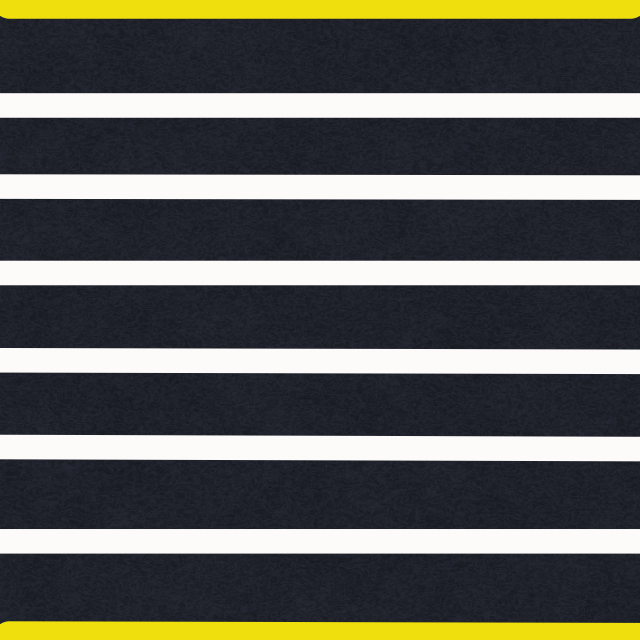
This pattern is drawn by a WebGL 1 fragment shader. Its source:

```glsl
precision highp float;
uniform vec2 u_resolution;

float hash(vec2 p) {
  vec3 q = fract(vec3(p.xyx) * 0.1031);
  q += dot(q, q.yzx + 33.33);
  return fract((q.x + q.y) * q.z);
}

float noise(vec2 p) {
  vec2 cell = floor(p), f = fract(p);
  f = f * f * (3.0 - 2.0 * f);
  return mix(mix(hash(cell), hash(cell + vec2(1.0, 0.0)), f.x),
             mix(hash(cell + vec2(0.0, 1.0)), hash(cell + vec2(1.0, 1.0)), f.x), f.y);
}

float roundedBox(vec2 p, vec2 halfSize, float radius) {
  vec2 q = abs(p) - halfSize + radius;
  return length(max(q, 0.0)) + min(max(q.x, q.y), 0.0) - radius;
}

float coverage(float dist, float pixel) {
  return clamp(0.5 - dist / pixel, 0.0, 1.0);
}

// Dark leather: fine flat creases over soft, cloudy blotches
vec3 leather(vec2 uv) {
  vec2 warp = vec2(noise(uv * 90.0), noise(uv * 90.0 + 37.0)) * 2.5;
  float crease = 1.0 - abs(2.0 * noise(uv * vec2(170.0, 290.0) + warp) - 1.0);
  float grain = noise(uv * vec2(330.0, 440.0) + 71.0);
  float cloud = 0.6 * noise(uv * 16.0 + 5.0) + 0.4 * noise(uv * 43.0);
  float light = 0.72 + 0.26 * crease * crease + 0.2 * grain + 0.16 * cloud;
  return vec3(0.118, 0.129, 0.163) * light;
}

void main() {
  vec2 uv = gl_FragCoord.xy / u_resolution;
  float pixel = 1.0 / u_resolution.y;
  vec3 color = leather(uv);

  // Six white stripes, unevenly spaced, some slightly tilted
  float stripes = 0.0;
  for (int n = 0; n < 6; n++) {
    float i = float(n);
    float t = i * 0.62832;
    float drift = 0.01186 * sin(t) + 0.00225 * sin(3.0 * t) - 0.00073 * sin(4.0 * t);
    float tilt = 0.0004 * abs(i * (i - 2.0) * (i - 5.0));
    float center = 0.8352 - 0.1362 * i + drift - tilt * (uv.x - 0.5);
    stripes = max(stripes, coverage(abs(uv.y - center) - 0.0192, pixel));
  }
  color = mix(color, vec3(0.99, 0.985, 0.98), stripes);

  // Yellow end bars with rounded inner corners
  float topBar = roundedBox(uv - vec2(0.5, 1.0707), vec2(0.511, 0.1), 0.026);
  float bottomEdge = 0.0293 - 0.0026 * uv.x;
  float bottomBar = roundedBox(uv - vec2(0.509, bottomEdge - 0.1), vec2(0.52, 0.1), 0.026);
  color = mix(color, vec3(0.937, 0.875, 0.05), coverage(min(topBar, bottomBar), pixel));

  gl_FragColor = vec4(color, 1.0);
}
```
